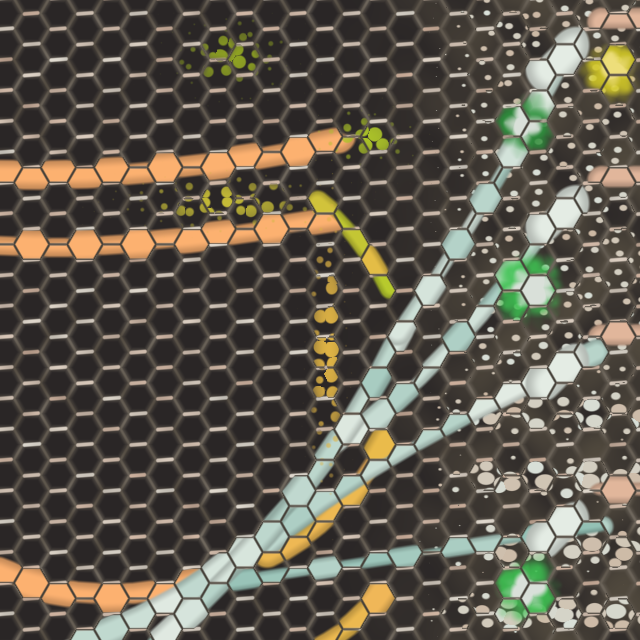
Reproduce this pattern procedurally as a Shadertoy shader.

```glsl
// Cables and small lamps seen through a hexagonal metal mesh, 24 columns wide.
// Curves, glows and cellular specks form the backdrop; each hole shifts it slightly
// toward its centre, then dark walls and pale glints on level edges go on top.

const float COLUMN = 1.0 / 24.0;
const float ROW = COLUMN * 1.1547;
const vec2 MESH_ORIGIN = vec2(.3828, .522);

const vec3 ORANGE = vec3(.94, .66, .42);
const vec3 AMBER = vec3(.87, .70, .27);
const vec3 LIME = vec3(.67, .76, .16);
const vec3 GREEN = vec3(.24, .76, .32);
const vec3 TEAL = vec3(.42, .65, .60);
const vec3 PALE = vec3(.85, .88, .85);

float hash(vec2 p) {
  vec3 q = fract(p.xyx * vec3(.1031, .1030, .0973));
  q += dot(q, q.yzx + 33.33);
  return fract((q.x + q.y) * q.z);
}

// Cellular noise: distance to the nearest point, and that point's random value
vec2 cellular(vec2 p) {
  vec2 best = vec2(9.0, 0.0);
  for (int j = -1; j <= 1; j++)
  for (int i = -1; i <= 1; i++) {
    vec2 c = floor(p) + vec2(i, j);
    float d = length(p - c - .2 - .6 * vec2(hash(c), hash(c + 57.0)));
    if (d < best.x) best = vec2(d, hash(c + 113.0));
  }
  return best;
}

float layeredSines(vec2 p) {
  return .5 + .2 * sin(p.x * 31.0 + 3.0 * sin(p.y * 19.0))
            + .2 * sin(p.y * 47.0 + 2.0 * sin(p.x * 37.0));
}

// Hexagonal lattice: xy is the offset from the hole centre, zw its integer id
vec4 hexCell(vec2 p) {
  vec2 size = vec2(2.0 * COLUMN, ROW), q = p / size;
  vec2 ia = round(q), ib = round(q - .5);
  vec2 a = (q - ia) * size, b = (q - .5 - ib) * size;
  return dot(a, a) < dot(b, b) ? vec4(a, 2.0 * ia) : vec4(b, 2.0 * ib + 1.0);
}

float segment(vec2 p, vec2 a, vec2 b) {
  vec2 ab = b - a;
  return length(p - a - ab * clamp(dot(p - a, ab) / dot(ab, ab), 0.0, 1.0));
}

// Quadratic curve from a to c, pulled toward b, drawn as a rounded cable
void cable(inout vec3 col, vec2 p, vec2 a, vec2 b, vec2 c, float radius, vec3 tint) {
  float d = 9.0;
  vec2 last = a;
  for (int i = 1; i <= 8; i++) {
    float t = float(i) / 8.0;
    vec2 next = mix(mix(a, b, t), mix(b, c, t), t);
    d = min(d, segment(p, last, next));
    last = next;
  }
  tint *= 1.05 - .22 * smoothstep(.4, 1.0, d / radius);
  col = mix(col, tint, 1.0 - smoothstep(-.002, .002, d - radius));
}

void specks(inout vec3 col, vec2 p, vec2 centre, vec2 spread, vec3 tint) {
  vec2 q = (p - centre) / spread, n = cellular(p * 65.0);
  float fade = exp(-dot(q, q));
  float size = .62 * fade * (.5 + .6 * n.y);
  col = mix(col, tint, smoothstep(0.0, .15, size - n.x + .08) * sqrt(fade));
}

void lamp(inout vec3 col, vec2 p, vec2 centre, float radius, vec3 glow, vec3 core) {
  float d = length(p - centre) / radius + .3 * (cellular(p * 60.0).x - .4);
  col = mix(col, glow, .9 - .9 * smoothstep(.7, 1.35, d));
  col = mix(col, core, 1.0 - smoothstep(.45, .75, d));
}

vec3 backdrop(vec2 p, float rnd) {
  float right = smoothstep(.5, .85, p.x);
  vec3 col = mix(vec3(.165, .15, .15), vec3(.33, .3, .25), right * layeredSines(p));

  // Crowded fittings at the right, denser in the lower bands
  vec2 n = cellular(p * vec2(48, 62));
  float band = .28 + .28 * sin(p.y * 60.0 - 13.5);
  float crowd = smoothstep(.62, .8, p.x) * mix(.25, band, smoothstep(.5, .3, p.y));
  col = mix(col, mix(vec3(.8, .72, .64), PALE, n.y), smoothstep(0.0, .12, crowd - n.x));

  // Warm cables
  vec3 gold = mix(AMBER, ORANGE, rnd * .7);
  cable(col, p, vec2(0, .727), vec2(.27, .72), vec2(.535, .78), .019, ORANGE);
  cable(col, p, vec2(0, .617), vec2(.2, .605), vec2(.52, .658), .018, ORANGE);
  cable(col, p, vec2(0, .105), vec2(.16, .035), vec2(.35, .1), .019, ORANGE);
  cable(col, p, vec2(.42, .13), vec2(.53, .18), vec2(.6, .31), .017, gold);
  cable(col, p, vec2(.5, -.01), vec2(.56, .02), vec2(.6, .08), .017, gold);
  cable(col, p, vec2(.5, .685), vec2(.56, .64), vec2(.605, .55), .013, mix(AMBER, LIME, rnd));

  // Pale cables
  vec3 cool = mix(TEAL, PALE, .45 + .55 * rnd);
  cable(col, p, vec2(.36, .09), vec2(.62, .13), vec2(.95, .18), .011, mix(TEAL, cool, .6));
  cable(col, p, vec2(.35, .09), vec2(.5, .25), vec2(.93, .45), .013, cool);
  cable(col, p, vec2(.1, -.01), vec2(.35, .06), vec2(.51, .285), .015, cool);
  cable(col, p, vec2(.51, .285), vec2(.72, .44), vec2(.87, .67), .014, cool);
  cable(col, p, vec2(.24, -.01), vec2(.5, .22), vec2(.625, .48), .016, cool);
  cable(col, p, vec2(.625, .48), vec2(.75, .66), vec2(.89, .92), .015, cool);

  // Plugs and sockets down the right side
  for (int i = 0; i < 4; i++) {
    vec2 c = vec2(.875, .91 - .245 * float(i));
    cable(col, p, c - .02, c, c + .02, .027, PALE);
    c += vec2(.09, .06);
    cable(col, p, c - vec2(.03, 0), c, c + vec2(.04, 0), .015, vec3(.84, .68, .58));
  }

  // Scattered reflections and lamps
  specks(col, p, vec2(.36, .91), vec2(.06, .04), LIME * .85);
  specks(col, p, vec2(.35, .685), vec2(.11, .03), mix(LIME, AMBER, .5));
  specks(col, p, vec2(.575, .785), vec2(.05, .03), LIME);
  specks(col, p, vec2(.512, .46), vec2(.02, .16), AMBER);
  lamp(col, p, vec2(.82, .805), .038, GREEN * .75, PALE);
  lamp(col, p, vec2(.827, .55), .046, GREEN, PALE);
  lamp(col, p, vec2(.823, .08), .042, GREEN, PALE);
  lamp(col, p, vec2(.957, .89), .037, vec3(.83, .79, .15), vec3(.93, .87, .48));
  return col;
}

void mainImage(out vec4 fragColor, in vec2 fragCoord) {
  vec2 p = fragCoord / iResolution.y, m = p - MESH_ORIGIN;
  float soft = max(.0012, 1.0 / iResolution.y);

  // Backdrop through each hole
  vec4 hole = hexCell(m);
  vec3 col = backdrop(p - .35 * hole.xy, hash(hole.zw + 200.0));
  float bright = smoothstep(.3, .65, dot(col, vec3(.3, .5, .2)));

  // Walls with a soft bevel
  vec2 h = abs(hole.xy);
  float edge = .5 * ROW - max(h.y, dot(h, vec2(.866, .5)));
  float wear = layeredSines(p * 1.7);
  vec3 metal = mix(vec3(.31, .28, .24) + .14 * wear, vec3(.27, .25, .22), bright);
  col = mix(col, metal, .6 * (1.0 - bright) * (1.0 - smoothstep(.001, .009, edge)));
  col = mix(col, metal, 1.0 - smoothstep(-soft, soft, edge - .0018));

  // Glints on the level edges
  vec4 bar = hexCell(m - vec2(0, .5 * ROW));
  float rnd = hash(bar.zw + 300.0);
  bar.y -= .08 * bar.x;
  float d = segment(bar.xy, vec2(-.011, 0), vec2(.009 + .003 * rnd, 0)) - .0029;
  vec3 glint = mix(vec3(.82, .7, .62), vec3(.9, .88, .84), rnd) * (.82 + .18 * wear);
  col = mix(col, glint, (1.0 - smoothstep(-soft, soft, d)) * (1.0 - .8 * bright));
  fragColor = vec4(col, 1);
}
```
